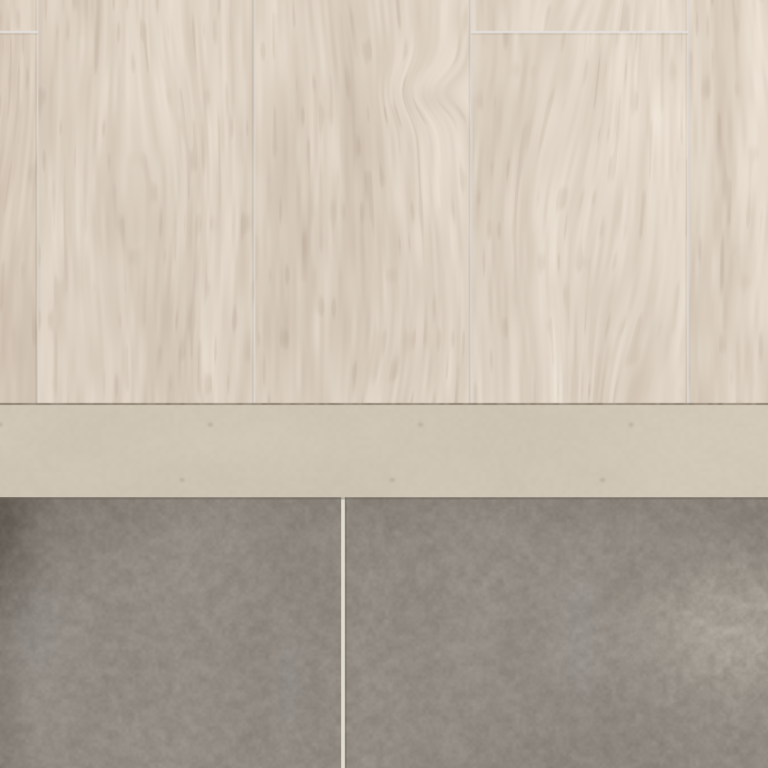
Reproduce this texture procedurally as a three.js fragment shader.

```glsl
varying vec2 vUv;

float hash(vec2 p) {
  vec3 q = fract(p.xyx * 0.1031);
  q += dot(q, q.yzx + 33.33);
  return fract((q.x + q.y) * q.z);
}

float noise(vec2 p) {
  vec2 i = floor(p), f = fract(p);
  f = f * f * (3.0 - 2.0 * f);
  return mix(mix(hash(i), hash(i + vec2(1.0, 0.0)), f.x),
             mix(hash(i + vec2(0.0, 1.0)), hash(i + 1.0), f.x), f.y);
}

float fbm(vec2 p) {
  float sum = 0.0, amp = 0.5;
  for (int i = 0; i < 4; i++) {
    sum += amp * noise(p);
    p = p * 2.03 + 17.0;
    amp *= 0.5;
  }
  return sum / 0.9375;
}

float line(float d, float halfWidth) {
  return 1.0 - smoothstep(halfWidth - 0.0008, halfWidth + 0.0012, abs(d));
}

float blob(vec2 p, vec2 center, vec2 radius) {
  vec2 d = (p - center) / radius;
  return exp(-dot(d, d));
}

vec3 wood(vec2 p) {
  float across = (p.x - 0.0495) / 0.2822;
  float plank = floor(across);
  float along = fract(across);
  float endJoint = 1.0 - step(0.5, abs(mod(plank, 3.0) - 2.0));
  float board = plank + 7.0 * endJoint * step(0.958, p.y);

  // Grain bends gently and wraps around a knot
  vec2 g = p + vec2(board * 3.7 + 10.0, board * 1.9 + 5.0);
  float middle = exp(-pow((along - 0.58) / 0.28, 2.0));
  g.x += (noise(g * vec2(9.0, 4.0)) - 0.5) * (0.012 + 0.04 * middle);
  g.x += 0.035 * blob(p, vec2(0.56, 0.88), vec2(0.05, 0.035));
  g.x -= 0.12 * (p.y - 0.7) * endJoint * middle;

  float broad = fbm(g * vec2(22.0, 2.5));
  float streaks = noise(g * vec2(85.0, 6.0));
  float fibres = noise(g * vec2(190.0, 17.0));
  float pores = smoothstep(0.68, 0.95, noise(g * vec2(145.0, 24.0) + 40.0));
  float shade = (broad - 0.5) * 0.11 + (streaks - 0.5) * 0.045
              + (fibres - 0.5) * 0.05 - pores * 0.04;

  vec3 col = vec3(0.858, 0.812, 0.755) + shade * vec3(0.88, 1.0, 1.08);
  col += 0.018 * smoothstep(0.5, 1.0, p.y) + 0.01 * smoothstep(0.7, 1.0, p.x);
  col -= vec3(0.035, 0.045, 0.05) * (1.0 - smoothstep(0.0, 0.07, p.x));
  col -= 0.03 * blob(p, vec2(0.56, 0.87), vec2(0.03, 0.018));

  // Pale bevels with a faint shadow beside them
  float side = (along - step(0.5, along)) * 0.2822;
  float bright = 0.35 + 0.4 * hash(vec2(floor(across + 0.5) + 9.0, 3.0));
  col -= 0.045 * line(side + 0.0025, 0.001);
  col = mix(col, vec3(0.86, 0.85, 0.84), line(side, 0.0012) * bright);
  col -= 0.04 * endJoint * line(p.y - 0.9555, 0.001);
  return mix(col, vec3(0.89, 0.88, 0.87), 0.75 * endJoint * line(p.y - 0.9585, 0.0013));
}

vec3 threshold(vec2 p) {
  vec3 col = vec3(0.806, 0.77, 0.706);
  col += (fbm(p * vec2(9.0, 14.0)) - 0.5) * 0.03 + (noise(p * 170.0) - 0.5) * 0.012;
  col += 0.012 * smoothstep(0.6, 1.0, p.x);

  // Two staggered rows of small specks
  for (int row = 0; row < 2; row++) {
    float r = float(row);
    float x = (fract((p.x - 0.237 * r) / 0.2738 + 0.5) - 0.5) * 0.2738;
    float speck = blob(vec2(x, p.y), vec2(0.0, 0.447 - 0.072 * r), vec2(0.0035, 0.003));
    col -= vec3(0.06, 0.075, 0.09) * speck;
  }
  return col;
}

vec3 stoneTile(vec2 p) {
  float cloud = fbm(p * vec2(8.0, 6.0) + 3.0);
  float grit = fbm(p * 95.0);
  vec3 col = vec3(0.565, 0.538, 0.505);
  col += (cloud - 0.5) * 0.07 + (grit - 0.5) * 0.07;
  col += (noise(p * 230.0) - 0.5) * 0.025;

  // Dark corner, bluish patches and the sheen at the right
  col -= 0.12 * blob(p, vec2(-0.02, 0.33), vec2(0.075, 0.16));
  col -= 0.04 * (1.0 - smoothstep(0.0, 0.06, p.x));
  col -= 0.025 * smoothstep(0.29, 0.353, p.y);
  float haze = blob(p, vec2(0.05, 0.18), vec2(0.05, 0.09))
             + blob(p, vec2(0.375, 0.11), vec2(0.03, 0.08))
             + blob(p, vec2(0.755, 0.17), vec2(0.035, 0.12));
  col += vec3(0.02, 0.026, 0.035) * haze;
  float sheen = blob(p, vec2(0.97, 0.18), vec2(0.12, 0.08));
  col += vec3(0.09, 0.092, 0.088) * sheen * (0.7 + 0.6 * grit);

  col -= 0.05 * line(p.x - 0.4505, 0.001);
  return mix(col, vec3(0.88, 0.865, 0.81), line(p.x - 0.4466, 0.0022));
}

void main() {
  vec2 p = vUv;
  vec3 col = mix(stoneTile(p), threshold(p), smoothstep(0.3515, 0.3535, p.y));
  col = mix(col, wood(p), smoothstep(0.473, 0.475, p.y));

  // Joint shadows with a fine broken edge
  float broken = 0.7 + 0.3 * noise(vec2(p.x * 160.0, 2.0));
  col = mix(col, vec3(0.48, 0.43, 0.37), 0.72 * broken * line(p.y - 0.474, 0.0012));
  col = mix(col, vec3(0.43, 0.4, 0.36), 0.5 * broken * line(p.y - 0.351, 0.0012));
  gl_FragColor = vec4(col, 1.0);
}
```
